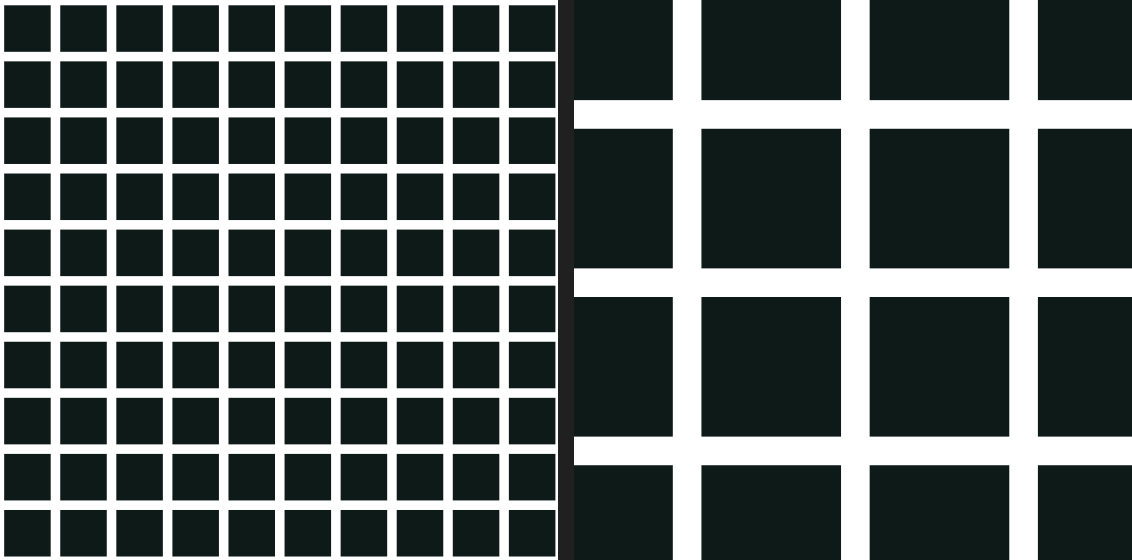
Left: the whole. Right: its middle third, enlarged.
Give the GLSL for this pattern, as a Shadertoy shader.

```glsl
// A ten by ten grid of plain dark squares on white, with narrow even gaps.
// The plane is folded into cells; each square is the product of two
// antialiased spans, one per axis. All lengths are in canvas heights.

const vec3 PAPER = vec3(1.0);
const vec3 INK = vec3(0.055, 0.102, 0.092);

const float PITCH = 0.10014;                      // distance between square centres
const float SIDE = 0.0831;                        // side of one square
const vec2 GRID_CENTRE = vec2(0.0014, -0.0016);   // offset from canvas centre

// Signed position within the nearest cell, zero at the cell centre.
vec2 foldToCell(vec2 p, float pitch) {
    return (fract(p / pitch) - 0.5) * pitch;
}

// Share of a pixel covered by a square centred on the origin.
float squareCoverage(vec2 p, float side, float pixel) {
    vec2 inside = 0.5 * side - abs(p);
    vec2 span = clamp(inside / pixel + 0.5, 0.0, 1.0);
    return span.x * span.y;
}

void mainImage(out vec4 fragColor, in vec2 fragCoord) {
    float pixel = 1.0 / iResolution.y;
    vec2 p = (fragCoord - 0.5 * iResolution.xy) * pixel - GRID_CENTRE;

    // A grid line passes through the centre, leaving five squares each way.
    vec2 cell = foldToCell(p, PITCH);
    float ink = squareCoverage(cell, SIDE, pixel);

    fragColor = vec4(mix(PAPER, INK, ink), 1.0);
}
```
